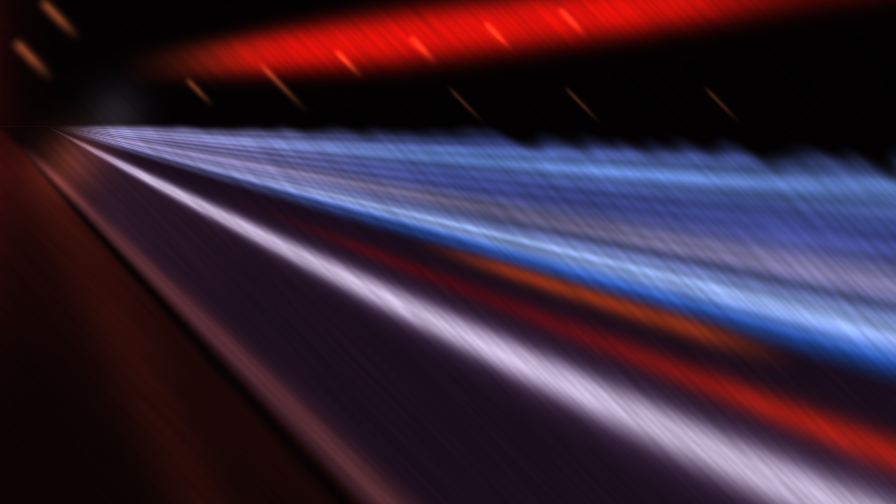
Write a Shadertoy shader that draws this background.

```glsl
#define APEX vec2(0.093, 0.750)
#define CURB_START vec2(0.046, 0.711)
#define STREAK_DIR vec2(0.700, -0.714)
#define CURB_DIR vec2(0.729, -0.685)
#define NIGHT vec3(0.010, 0.004, 0.008)
#define ROAD vec3(0.100, 0.050, 0.105)
#define INDIGO vec3(0.215, 0.250, 0.500)
#define SKY_BLUE vec3(0.340, 0.460, 0.730)
#define PALE vec3(0.790, 0.730, 0.850)
#define RED vec3(0.860, 0.065, 0.040)
#define ORANGE vec3(0.580, 0.190, 0.085)
#define GRAIN 0.16

vec2 hashGradient(vec2 cell) {
    float h = fract(sin(dot(cell, vec2(127.1, 311.7))) * 43758.5);
    return vec2(cos(6.2832 * h), sin(6.2832 * h));
}

float gradientNoise(vec2 p) {
    vec2 i = floor(p), f = fract(p);
    vec2 u = f * f * f * (f * (f * 6.0 - 15.0) + 10.0);
    vec2 e = vec2(1.0, 0.0);
    float a = dot(hashGradient(i), f);
    float b = dot(hashGradient(i + e.xy), f - e.xy);
    float c = dot(hashGradient(i + e.yx), f - e.yx);
    float d = dot(hashGradient(i + e.xx), f - e.xx);
    return mix(mix(a, b, u.x), mix(c, d, u.x), u.y);
}

float bell(float x, float center, float width) {
    float d = (x - center) / width;
    return exp(-d * d);
}

// Soft diagonal dash that starts at a point and fades along its length
float dash(vec2 p, vec2 start, float len, float width) {
    vec2 d = p - start;
    float along = dot(d, STREAK_DIR) / len;
    float across = dot(d, vec2(-STREAK_DIR.y, STREAK_DIR.x));
    return bell(across, 0.0, width) * smoothstep(-0.1, 0.2, along) * (1.0 - smoothstep(0.4, 1.1, along));
}

vec3 overheadLight(vec3 col, vec2 p) {
    float d = p.x - 0.255;
    float offset = p.y - (0.866 + 0.10 * d + 0.02 * d * d);
    float width = 0.034 + 0.022 * smoothstep(0.0, 0.6, d);
    float reach = smoothstep(-0.05, 0.28, d) * (1.0 - 0.6 * smoothstep(1.0, 1.4, d));
    vec3 hue = mix(vec3(0.50, 0.13, 0.07), RED, smoothstep(0.05, 0.35, d));
    return mix(col, hue, reach * exp(-pow(abs(offset) / width, 2.6)));
}

vec3 sparks(vec2 p) {
    float glow = 0.0;
    for (int i = 0; i < 6; i++) {
        float k = float(i);
        float len = 0.075 + 0.055 * fract(k * 0.5 + 0.01) * 2.0 * step(k, 2.0);
        glow += 0.42 * dash(p, vec2(0.37 + 0.148 * k, 0.843 + 0.028 * k), len, 0.006);
    }
    for (int i = 0; i < 3; i++) {
        float k = float(i);
        glow += 0.28 * dash(p, vec2(0.891 + 0.208 * k + 0.023 * k * k, 0.826), 0.10, 0.004);
    }
    for (int i = 0; i < 2; i++) {
        float k = float(i);
        glow += 0.55 * dash(p, vec2(0.081 - 0.053 * k, 1.0 - 0.081 * k), 0.11, 0.011);
    }
    return glow * vec3(0.85, 0.42, 0.22);
}

// Fan of light trails; slope selects a ray, depth runs along it
vec3 trafficTrails(vec3 col, vec2 p, float slope, float depth, float grain) {
    float soft = 0.014 + 0.012 / (depth + 0.1);
    float start = smoothstep(0.0, 0.16, depth);
    float fibre = gradientNoise(vec2(slope * 55.0, depth * 1.6));

    col = mix(col, ROAD, smoothstep(0.24, 0.32, slope) * start);
    col = mix(col, vec3(0.30, 0.17, 0.23), 0.7 * smoothstep(0.3, 0.6, slope) * exp(-depth * 5.0) * start);

    vec3 blue = mix(INDIGO, SKY_BLUE, bell(slope, 0.078, 0.028));
    blue = mix(blue, vec3(0.42, 0.40, 0.55), bell(slope, 0.188, 0.026));
    blue = mix(blue, vec3(0.12, 0.31, 0.72), smoothstep(0.235, 0.280, slope));
    blue = mix(blue, vec3(0.57, 0.67, 0.89), 0.9 * bell(slope, 0.245, 0.026));
    blue = mix(blue, vec3(0.50, 0.46, 0.64), 0.85 * (1.0 - smoothstep(0.15, 0.85, depth)));
    blue *= 1.0 + 0.45 * fibre;
    float top = 0.012 + 0.035 * depth / 1.6 + 0.03 * grain;
    float body = smoothstep(top - soft, top + soft, slope) * (1.0 - smoothstep(0.294 - soft, 0.294 + soft, slope));
    col = mix(col, blue, body * start);

    float orangeReach = smoothstep(0.70, 0.95, depth) * (1.0 - smoothstep(1.25, 1.52, depth));
    col = mix(col, ORANGE, 0.85 * orangeReach * bell(slope, 0.314, 0.018));
    vec3 redTrail = mix(vec3(0.28, 0.035, 0.07), vec3(0.70, 0.10, 0.04), smoothstep(0.8, 1.65, depth));
    col = mix(col, redTrail, 0.9 * smoothstep(0.35, 0.7, depth) * bell(slope, 0.390, 0.023));

    float center = 0.523 - 0.026 * depth;
    col = mix(col, vec3(0.36, 0.25, 0.43), 0.65 * start * bell(slope, center, 0.065));
    float core = exp(-pow(abs(slope - center) / (0.032 + 0.006 / (depth + 0.1)), 2.6));
    return mix(col, PALE * (1.0 + 0.12 * fibre), 0.95 * core * smoothstep(-0.02, 0.2, depth));
}

vec3 kerbAndGround(vec3 col, vec2 p) {
    vec2 d = p - CURB_START;
    float along = dot(d, CURB_DIR), side = dot(d, -CURB_DIR.yx * vec2(1.0, -1.0));
    float width = 0.006 + 0.05 * max(along, 0.0);
    float begin = smoothstep(-0.02, 0.10, along);
    vec3 ground = mix(vec3(0.030, 0.008, 0.010), vec3(0.145, 0.036, 0.034), exp(side * 4.5));
    ground += vec3(0.08, 0.025, 0.012) * bell(p.x + 0.48 * p.y, 0.40, 0.07);
    float below = 1.0 - smoothstep(-width - 0.008, -width + 0.008, side);
    col = mix(col, ground, below * smoothstep(0.80, 0.64, p.y));
    col = mix(col, vec3(0.36, 0.18, 0.205), 0.9 * begin * bell(side, -0.35 * width, 0.006 + 0.5 * width));
    return mix(col, NIGHT, 0.8 * begin * bell(side, -1.5 * width, 0.003 + 0.28 * width));
}

void mainImage(out vec4 fragColor, in vec2 fragCoord) {
    vec2 p = fragCoord / iResolution.y;
    vec2 ray = p - APEX;
    float depth = max(ray.x, 0.002), slope = -ray.y / depth;
    vec2 skew = vec2(dot(p, -STREAK_DIR.yx * vec2(1.0, -1.0)), dot(p, STREAK_DIR));
    float grain = gradientNoise(skew * vec2(24.0, 3.0));
    float fineGrain = gradientNoise(skew * vec2(110.0, 5.0));

    vec3 col = overheadLight(NIGHT, p);
    col = trafficTrails(col, p, slope, depth, grain);
    col = kerbAndGround(col, p);
    // Warm glow where the trails meet, and a dim left edge
    col += vec3(0.30, 0.13, 0.09) * exp(-dot(p - vec2(0.14, 0.68), p - vec2(0.14, 0.68)) * 260.0);
    col += vec3(0.12, 0.11, 0.13) * exp(-dot(p - vec2(0.23, 0.77), p - vec2(0.23, 0.77)) * 300.0);
    col += vec3(0.10, 0.015, 0.015) * exp(-p.x * 22.0) * smoothstep(0.1, 0.8, p.y);
    col += sparks(p);
    col *= 1.0 + GRAIN * (fineGrain + 0.6 * grain);
    fragColor = vec4(clamp(col, 0.0, 1.0), 1.0);
}
```
